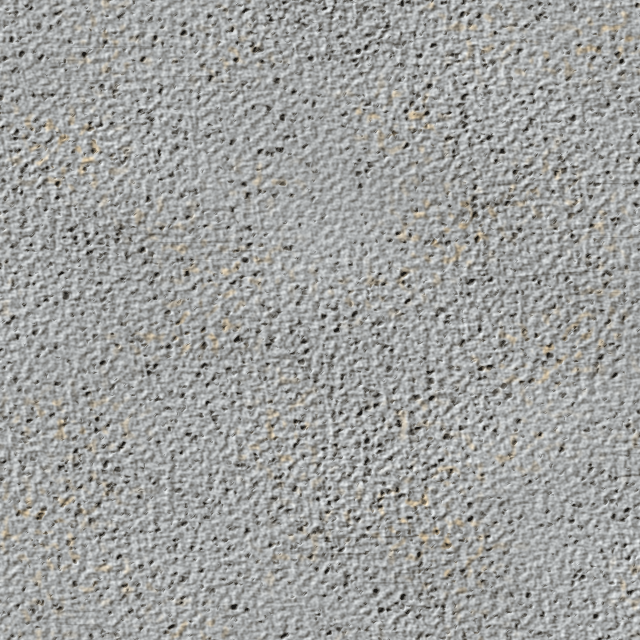
This texture is drawn by a Shadertoy shader. Its source:

```glsl
// Weathered grey concrete: a bumpy skin of layered gradient noise, pierced by
// cellular pits and lit from the upper left. Broad patches vary the roughness;
// faint level trowel scratches and ochre stains finish the surface.

#define GRAIN_SCALE 92.0
#define PIT_SCALE 80.0
#define PIT_SHARE 0.36
#define PIT_DARKNESS 0.36
#define RELIEF 0.33
#define LIGHT_STEP 0.0024
#define BASE_TONE 0.655
#define SCRATCH_DEPTH 0.11
#define STAIN_STRENGTH 0.75

const vec2 LIGHT_DIR = vec2(-0.8, 0.6);
const vec3 SHADOW_TINT = vec3(1.04, 1.0, 0.92);
const vec3 STONE_TINT = vec3(0.984, 1.0, 1.004);
const vec3 OCHRE_TINT = vec3(1.13, 0.99, 0.76);

vec3 hash3(vec2 cell) {
    vec3 p = fract(cell.xyx * vec3(0.1031, 0.1030, 0.0973));
    p += dot(p, p.yxz + 33.33);
    return fract((p.xxy + p.yzz) * p.zyx);
}

float corner(vec2 cell, vec2 offset) {
    float angle = 6.2832 * hash3(cell).x;
    return dot(vec2(cos(angle), sin(angle)), offset);
}

// Gradient noise, roughly -0.7 to 0.7
float noise(vec2 p) {
    vec2 i = floor(p), f = fract(p);
    vec2 u = f * f * f * (f * (f * 6.0 - 15.0) + 10.0);
    vec2 e = vec2(1.0, 0.0);
    return mix(mix(corner(i, f), corner(i + e, f - e), u.x),
               mix(corner(i + e.yx, f - e.yx), corner(i + 1.0, f - 1.0), u.x), u.y);
}

// Scattered irregular holes, 0 on the skin and 1 at the bottom
float pits(vec2 uv, float rough) {
    vec2 p = uv * PIT_SCALE;
    p += 0.35 * vec2(noise(p * 1.7 + 11.0), noise(p * 1.7 + 47.0));
    vec2 home = floor(p);
    float depth = 0.0;
    for (int y = -1; y <= 1; y++)
    for (int x = -1; x <= 1; x++) {
        vec2 cell = home + vec2(x, y);
        vec3 rnd = hash3(cell + 71.0);
        vec2 d = p - cell - rnd.xy;
        d = vec2(d.x * 0.95 - d.y * 0.25, d.y * 1.1 - d.x * 0.25);
        float chance = PIT_SHARE * rough;
        float size = clamp(1.0 - rnd.z / chance, 0.0, 1.0);
        float radius = mix(0.22, 0.52, size * size);
        float hole = 1.0 - smoothstep(radius * 0.25, radius, length(d));
        depth = max(depth, hole * step(rnd.z, chance) * (0.5 + 0.5 * size));
    }
    return depth;
}

float height(vec2 uv, float rough) {
    vec2 p = uv * vec2(0.93, 1.08) * GRAIN_SCALE;
    float bumps = noise(p) + 0.5 * noise(mat2(1.6, 1.2, -1.2, 1.6) * p + 19.0);
    return bumps * (0.55 + 0.45 * rough) - 0.5 * pits(uv, rough);
}

// Thin broken lines that rise a little to the right
float scratches(vec2 uv) {
    vec2 p = vec2(uv.x, uv.y - 0.05 * uv.x + 0.006 * sin(uv.x * 9.0 + uv.y * 5.0));
    float line = smoothstep(0.22, 0.5, noise(p * vec2(7.0, 150.0) + 5.0));
    float patches = smoothstep(-0.1, 0.35, noise(p * vec2(2.5, 9.0) + 31.0));
    return line * patches;
}

void mainImage(out vec4 fragColor, in vec2 fragCoord) {
    vec2 uv = fragCoord / iResolution.y;

    // Broad patches of smoother and rougher skin
    float broad = noise(uv * 2.6 + 3.7) + 0.5 * noise(uv * 6.5 + 23.0);
    float rough = clamp(1.0 + 0.9 * broad, 0.5, 1.6);

    // Side light across the relief, with darker hollows
    vec2 toLight = LIGHT_DIR * LIGHT_STEP;
    float nearLight = height(uv + toLight, rough);
    float farLight = height(uv - toLight, rough);
    float slope = farLight - nearLight;
    float hollow = 0.5 * (nearLight + farLight);
    float pit = pits(uv, rough);
    float tone = BASE_TONE + RELIEF * (slope - 0.22 * slope * slope) + 0.08 * hollow;
    tone -= PIT_DARKNESS * pit + SCRATCH_DEPTH * scratches(uv);

    // Fine grit and slow shifts of shade
    tone += 0.07 * noise(uv * 240.0 + 7.0) + 0.05 * noise(uv * vec2(3.0, 5.0) + 13.0);
    tone = clamp(tone, 0.09, 0.95);

    // Warm shadows, cool skin, and rusty stains gathered in loose patches
    vec3 tint = mix(SHADOW_TINT, STONE_TINT, smoothstep(0.2, 0.68, tone));
    float stainArea = smoothstep(-0.25, 0.5, noise(uv * vec2(5.0, 8.0) + 61.0));
    float stainSpot = smoothstep(0.05, 0.5, noise(uv * 58.0 + 83.0) + 0.25 * pit);
    tint = mix(tint, OCHRE_TINT, STAIN_STRENGTH * stainArea * stainSpot);

    fragColor = vec4(tone * tint, 1.0);
}
```
